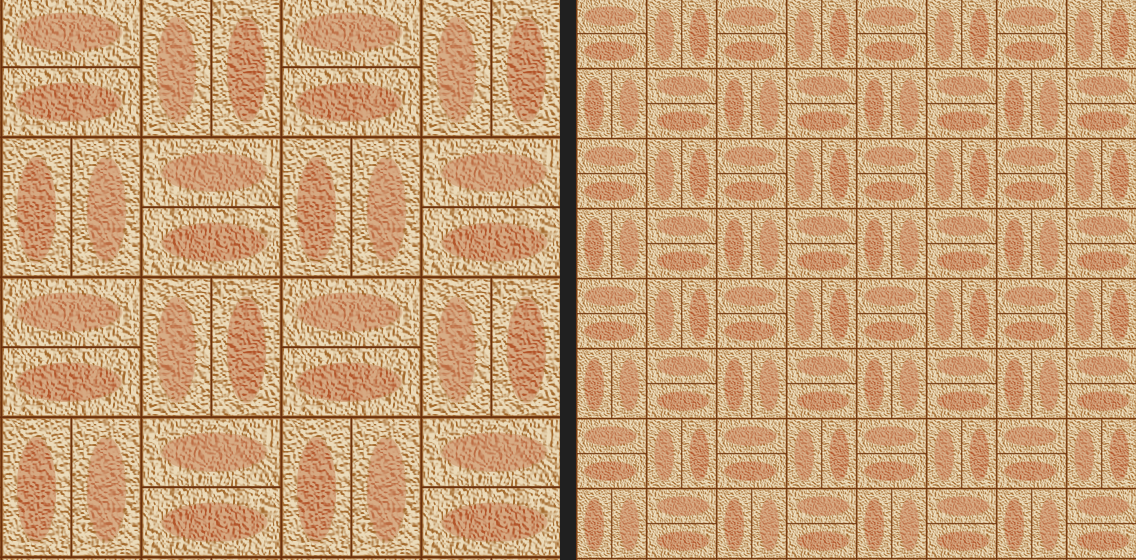
Left: one tile. Right: repeated 2 by 2.
Write a WebGL 2 fragment shader that draws this pattern.

```glsl
#version 300 es
precision highp float;

uniform vec2 u_resolution;
out vec4 fragColor;

const vec2 GRAIN_PERIOD = vec2(104.0, 136.0); // grains per half canvas

float hash(vec2 p) {
  vec3 q = fract(p.xyx * vec3(0.1031, 0.1030, 0.0973));
  q += dot(q, q.yzx + 33.33);
  return fract((q.x + q.y) * q.z);
}

// Value noise that wraps after a whole number of cells
float wrappedNoise(vec2 p, vec2 period) {
  vec2 i = floor(p), f = fract(p);
  f = f * f * (3.0 - 2.0 * f);
  vec2 a = mod(i, period), b = mod(i + 1.0, period);
  return mix(mix(hash(a), hash(vec2(b.x, a.y)), f.x),
             mix(hash(vec2(a.x, b.y)), hash(b), f.x), f.y);
}

// Embossed grain: 0 in the shaded pits, 1 on the lit surface
float stipple(vec2 p) {
  vec2 grain = p * 2.0 * GRAIN_PERIOD;
  vec2 coarse = grain * 0.25;
  vec2 coarsePeriod = GRAIN_PERIOD * 0.25;
  vec2 warp = vec2(wrappedNoise(coarse, coarsePeriod),
                   wrappedNoise(coarse + 7.5, coarsePeriod));
  grain += 1.3 * warp;
  float relief = wrappedNoise(grain, GRAIN_PERIOD)
               - wrappedNoise(grain + vec2(0.45, 0.95), GRAIN_PERIOD);
  return smoothstep(-0.62, 0.28, relief + 0.16 * (warp.x - 0.5));
}

float lineMask(float dist, float halfWidth, float pixel) {
  return 1.0 - smoothstep(halfWidth - 0.6 * pixel, halfWidth + 0.6 * pixel, dist);
}

void main() {
  float pixel = 1.0 / min(u_resolution.x, u_resolution.y);
  vec2 uv = fract(gl_FragCoord.xy / u_resolution - vec2(0.0025, 0.005));

  // Basket weave: four by four cells, each holding two parallel bricks
  vec2 cell = floor(uv * 4.0);
  vec2 local = fract(uv * 4.0);
  bool upright = mod(cell.x + cell.y, 2.0) < 0.5;
  bool oddColumn = mod(cell.x, 2.0) > 0.5;
  vec2 brick = upright ? local : local.yx; // x across the pair, y along it
  float side = floor(brick.x * 2.0);

  // Stippled clay, turned with the brick
  float grain = stipple(upright ? uv : uv.yx);
  vec3 clay = mix(vec3(0.64, 0.41, 0.17), vec3(0.92, 0.855, 0.725), grain);

  // Red oval with a grainy rim, stronger on one brick of each pair
  bool strong = side == (upright && oddColumn ? 1.0 : 0.0);
  float shift = upright ? -0.018 : (oddColumn ? 0.02 : -0.02);
  vec2 fromCentre = vec2(fract(brick.x * 2.0) * 0.5 - 0.25, brick.y - 0.5 - shift);
  float oval = (length(fromCentre / vec2(0.137, 0.369)) - 1.0) * 0.137 * 0.25;
  oval += 0.003 * (0.6 - grain);
  float redGrain = strong ? grain * 0.92 : mix(grain, 0.85, 0.3);
  vec3 red = mix(vec3(0.70, 0.33, 0.16), vec3(0.85, 0.69, 0.54), redGrain);
  vec3 color = mix(clay, red, lineMask(oval, 0.0, pixel));

  // Joints: thin between the pair, with a brown bevel around the cell
  vec2 border = min(local, 1.0 - local) * 0.25;
  float cellEdge = min(border.x, border.y);
  float pairEdge = abs(brick.x - 0.5) * 0.25;
  float bevel = 1.0 - smoothstep(0.002, 0.005, cellEdge);
  color = mix(color, vec3(0.66, 0.42, 0.18), 0.75 * bevel);
  float pairBevel = 1.0 - smoothstep(0.0015, 0.0035, pairEdge);
  color = mix(color, vec3(0.68, 0.46, 0.23), 0.5 * pairBevel);
  float joint = max(lineMask(cellEdge, 0.0018, pixel), lineMask(pairEdge, 0.0016, pixel));
  color = mix(color, vec3(0.42, 0.19, 0.05), joint);

  fragColor = vec4(color, 1.0);
}
```
